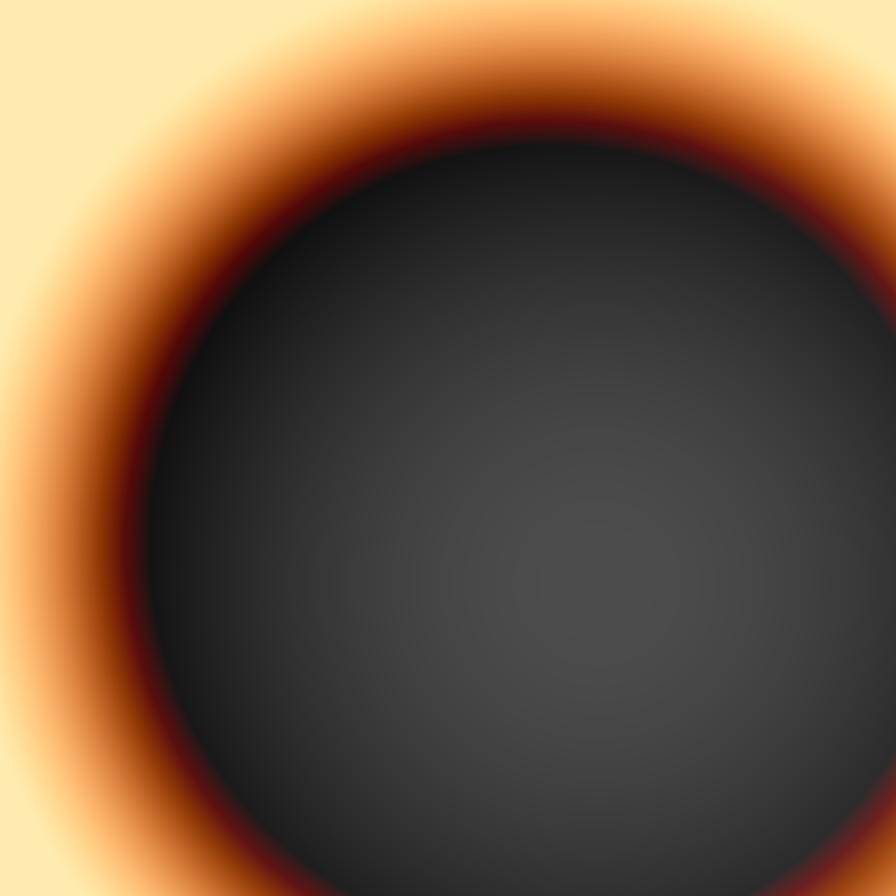
Reproduce this background procedurally as a WebGL 2 fragment shader.

```glsl
#version 300 es
precision highp float;

uniform vec2 u_resolution;
out vec4 outColor;

// Dark body: a grey dome lit slightly off the ring's centre
const vec2 DOME_CENTER = vec2(0.667, 0.349);
const float DOME_PEAK = 0.30;
const float DOME_FALLOFF = 0.90;
const vec2 DOME_FADE = vec2(0.445, 0.550);

// Hot ring: each channel rises over its own span of radii
const vec2 RING_CENTER = vec2(0.614, 0.391);
const vec3 RISE_START = vec3(0.446, 0.474, 0.501);
const vec3 RISE_END = vec3(0.603, 0.655, 0.655);
const vec3 RISE_POWER = vec3(1.80, 1.50, 1.15);
const vec3 CREAM = vec3(1.00, 0.92, 0.69);

// Grey level, falling with the square of the distance to the light
float domeShade(vec2 p) {
    vec2 offset = p - DOME_CENTER;
    return max(DOME_PEAK - DOME_FALLOFF * dot(offset, offset), 0.0);
}

// Black through red and orange to cream, eased out per channel
vec3 ringGlow(float radius) {
    vec3 t = clamp((radius - RISE_START) / (RISE_END - RISE_START), 0.0, 1.0);
    return CREAM * (1.0 - pow(1.0 - t, RISE_POWER));
}

void main() {
    vec2 p = gl_FragCoord.xy / u_resolution;
    float radius = distance(p, RING_CENTER);
    float body = domeShade(p) * (1.0 - smoothstep(DOME_FADE.x, DOME_FADE.y, radius));
    outColor = vec4(min(ringGlow(radius) + body, 1.0), 1.0);
}
```
